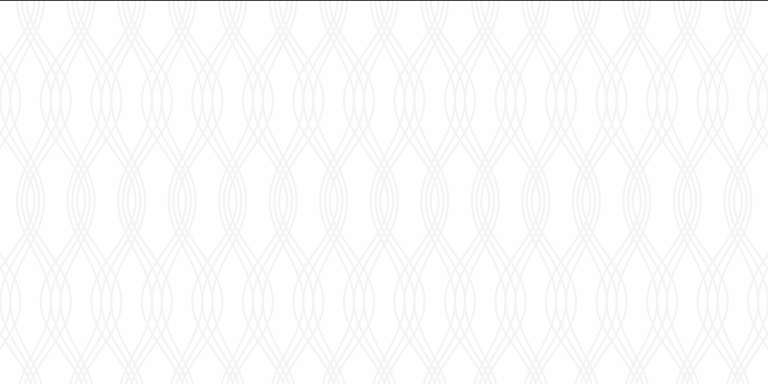
Write a Shadertoy shader that draws this pattern.

```glsl
// Pale lattice of interlaced wavy strands forming staggered pointed lenses on white.

const float TAU = 6.2831853;
const float COLUMNS = 15.2;              // repeats across the canvas
const float PERIOD = 3.98;               // vertical repeat, in column widths
const vec2 LENS_CENTER = vec2(0.604, 3.624);
const int STRANDS = 3;
const float HALF_WIDTH = 0.0195;         // strand half width, in column widths
const float EDGE_HEIGHT = 0.0026;        // top rule, as a share of the height

const vec3 PAPER = vec3(0.997);
const vec3 STRAND = vec3(0.952);
const vec3 RULE = vec3(0.27);

// Distance to a cosine strand repeated once per column.
// peak and trough are its horizontal positions at the two extremes.
float strandDistance(vec2 p, float peak, float trough) {
    float middle = 0.5 * (peak + trough);
    float amplitude = 0.5 * (peak - trough);
    float phase = TAU * p.y / PERIOD;
    float offset = p.x - middle - amplitude * cos(phase);
    float slope = amplitude * sin(phase) * TAU / PERIOD;
    return abs(fract(offset + 0.5) - 0.5) / sqrt(1.0 + slope * slope);
}

// Nearest strand of the bundle swinging left, and of its mirror image.
float latticeDistance(vec2 p) {
    float nearest = 1.0;
    for (int i = 0; i < STRANDS; i++) {
        float t = float(i) / float(STRANDS - 1);
        float peak = mix(0.079, 0.267, t);
        float trough = -0.5 + mix(-0.297, 0.099, t);
        nearest = min(nearest, strandDistance(p, peak, trough));
        nearest = min(nearest, strandDistance(vec2(-p.x, p.y), peak, trough));
    }
    return nearest;
}

// Smooth fill of a shape from its signed distance.
float coverage(float signedDistance, float pixel) {
    return clamp(0.5 - signedDistance / pixel, 0.0, 1.0);
}

void mainImage(out vec4 fragColor, in vec2 fragCoord) {
    float pixel = COLUMNS / iResolution.x;
    vec2 p = fragCoord * pixel - LENS_CENTER;

    // Strands
    float ink = coverage(latticeDistance(p) - HALF_WIDTH, pixel);
    vec3 color = mix(PAPER, STRAND, ink);

    // Thin rule along the top edge
    float fromTop = 1.0 - fragCoord.y / iResolution.y;
    color = mix(color, RULE, coverage(fromTop - EDGE_HEIGHT, 1.0 / iResolution.y));

    fragColor = vec4(color, 1.0);
}
```
